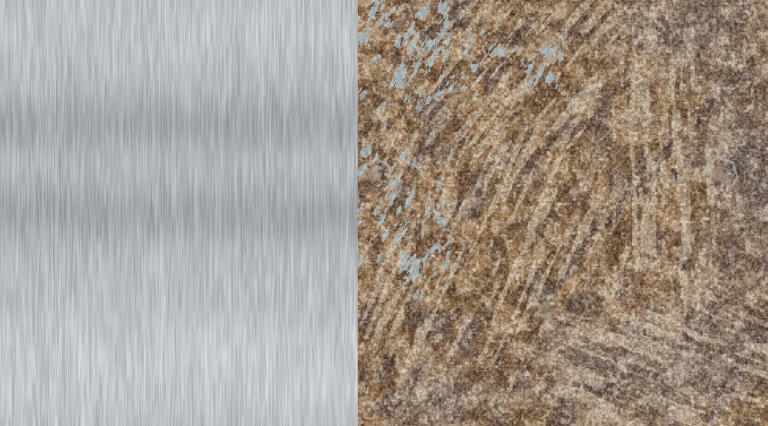
Write a Shadertoy shader that draws this texture.

```glsl
// Draws brushed steel on the left beside a scratched, rusty plate with chipped paint on the right.

const float SEAM_X = 0.84;                       // in canvas heights
const vec2 PLATE_CENTER = vec2(1.285, 0.59);
const vec2 RIVET_SPREAD = vec2(0.405, 0.32);

float hash(vec2 p) {
    vec3 h = fract(vec3(p.xyx) * 0.1031);
    h += dot(h, h.yzx + 33.33);
    return fract((h.x + h.y) * h.z);
}

float noise(vec2 p) {
    vec2 cell = floor(p), f = fract(p);
    f = f * f * (3.0 - 2.0 * f);
    float low = mix(hash(cell), hash(cell + vec2(1, 0)), f.x);
    float high = mix(hash(cell + vec2(0, 1)), hash(cell + vec2(1, 1)), f.x);
    return mix(low, high, f.y);
}

float fbm(vec2 p) {
    float sum = 0.0, gain = 0.52;
    for (int i = 0; i < 5; i++) {
        sum += gain * noise(p);
        p = mat2(1.6, 1.2, -1.2, 1.6) * p + 7.3;
        gain *= 0.5;
    }
    return sum;
}

// Soft elliptical spot: 1 at its center, fading outward.
float spot(vec2 p, vec2 center, vec2 size) {
    vec2 d = (p - center) / size;
    return exp(-dot(d, d));
}

// Spot with a broad, full-strength middle.
float area(vec2 p, vec2 center, vec2 size) {
    return smoothstep(0.15, 0.65, spot(p, center, size));
}

float band(float y, float center, float width) {
    float d = (y - center) / width;
    return exp(-d * d);
}

// Coordinates with x across and y along a grain of the given angle.
vec2 grainSpace(vec2 p, float degrees) {
    float a = radians(degrees);
    return vec2(p.x * sin(a) - p.y * cos(a), p.x * cos(a) + p.y * sin(a));
}

// Fine broken scratches running along the given angle.
float scratches(vec2 p, float degrees, float density) {
    vec2 g = grainSpace(p, degrees);
    g.x += 0.010 * noise(g * 6.0);
    float lines = noise(g * vec2(density, 8.0));
    float breaks = noise(g * vec2(density * 0.8, 45.0) + 19.0);
    float patches = noise(g * 12.0 + 71.0);
    return smoothstep(0.62, 0.80, lines * 0.68 + breaks * 0.30 + patches * 0.20);
}

vec3 steel(vec2 p) {
    float tone = 0.735 - 0.075 * band(p.y, 0.71, 0.075) - 0.085 * band(p.y, 0.50, 0.075);
    tone += 0.045 * band(p.y, 0.13, 0.13) + 0.025 * band(p.y, 0.93, 0.08);
    float streak = 0.45 * noise(p * vec2(150.0, 7.0)) + noise(p * vec2(270.0, 13.0) + 31.0)
                 + noise(p * vec2(430.0, 24.0) + 57.0) - 1.225;
    tone += 0.095 * streak;
    return tone * vec3(0.982, 1.0, 1.015);
}

// Worn rivet head with a broken pale rim and a small dark pit.
vec3 addRivet(vec3 color, vec2 p, vec2 center, float strength) {
    float d = length(p - center) + 0.014 * (noise(p * 70.0) - 0.5);
    float disc = 1.0 - smoothstep(0.016, 0.023, d);
    float rim = band(d, 0.036, 0.004) * smoothstep(0.4, 0.7, noise(p * 35.0));
    color = mix(color, vec3(0.66, 0.58, 0.52), disc * strength);
    color = mix(color, vec3(0.73, 0.74, 0.73), rim * strength);
    return mix(color, vec3(0.25), strength * spot(p, center + vec2(0.012, 0.008), vec2(0.005)));
}

vec3 rust(vec2 p) {
    float broad = fbm(p * 6.0);
    float mottle = fbm(p * 34.0 + 11.0);
    float grit = noise(p * 150.0) * 0.45 + noise(p * 270.0 + 5.0) * 0.55;

    // Rust tones, then grey tarnish toward the right and the lower edge
    vec3 color = mix(vec3(0.43, 0.33, 0.245), vec3(0.62, 0.49, 0.355), smoothstep(0.28, 0.72, mottle));
    float tarnish = spot(p, vec2(1.78, 0.60), vec2(0.17, 0.30)) + spot(p, vec2(1.55, 0.13), vec2(0.30, 0.13))
                  + 0.7 * spot(p, vec2(1.62, 0.93), vec2(0.20, 0.12)) + 0.6 * spot(p, vec2(1.02, 0.05), vec2(0.17, 0.09));
    tarnish = smoothstep(0.35, 0.95, tarnish * 0.45 + broad * 0.4 + mottle * 0.3);
    color = mix(color, mix(vec3(0.42, 0.39, 0.38), vec3(0.60, 0.57, 0.54), mottle), tarnish * 0.75);
    float stains = smoothstep(0.54, 0.68, fbm(grainSpace(p, 60.0) * vec2(32.0, 14.0) + 40.0));
    color = mix(color, vec3(0.36, 0.31, 0.30), stains * 0.6);

    // Scratches change direction from one area to the next
    float wear = scratches(p, 66.0, 95.0) * area(p, vec2(1.10, 0.42), vec2(0.38, 0.36));
    wear = max(wear, scratches(p, 50.0, 105.0) * area(p, vec2(1.25, 0.83), vec2(0.30, 0.24)));
    wear = max(wear, scratches(p, 93.0, 85.0) * area(p, vec2(1.55, 0.57), vec2(0.16, 0.40)));
    wear = max(wear, scratches(p, -20.0, 115.0) * area(p, vec2(1.58, 0.13), vec2(0.36, 0.17)));
    color = mix(color, vec3(0.74, 0.67, 0.58), wear * 0.72);

    // Sharp pale flecks and dark pits over the fine grit
    float flecks = smoothstep(0.60, 0.76, noise(p * 115.0 + 83.0) * 0.6 + mottle * 0.5);
    color = mix(color, vec3(0.72, 0.67, 0.60), flecks * 0.6);
    color += 0.42 * (grit - 0.5) + 0.015;

    // Pale blue paint left in small chips along the grain
    float paintArea = spot(p, vec2(0.97, 0.92), vec2(0.20, 0.16)) + 0.85 * spot(p, vec2(0.94, 0.45), vec2(0.13, 0.15))
                    + spot(p, vec2(1.28, 0.835), vec2(0.045, 0.05)) + spot(p, vec2(0.885, 0.60), vec2(0.05));
    float chips = fbm(grainSpace(p, 62.0) * vec2(85.0, 34.0) + 3.0);
    float paint = smoothstep(0.66, 0.74, chips + 0.19 * min(paintArea, 1.0) - 0.04);
    color = mix(color, vec3(0.66, 0.71, 0.72) + 0.2 * (grit - 0.5), paint * smoothstep(0.1, 0.4, paintArea) * 0.9);

    // Four rivets in a diamond, clearest at the sides
    for (int i = 0; i < 4; i++) {
        float a = radians(90.0 * float(i));
        vec2 side = vec2(cos(a), sin(a));
        color = addRivet(color, p, PLATE_CENTER + side * RIVET_SPREAD, mix(0.35, 0.7, abs(side.x)));
    }
    return color;
}

void mainImage(out vec4 fragColor, in vec2 fragCoord) {
    vec2 p = fragCoord / iResolution.y;
    float edge = 0.75 / iResolution.y;
    vec3 color = mix(steel(p), rust(p), smoothstep(SEAM_X - edge, SEAM_X + edge, p.x));
    fragColor = vec4(clamp(color, 0.0, 1.0), 1.0);
}
```
